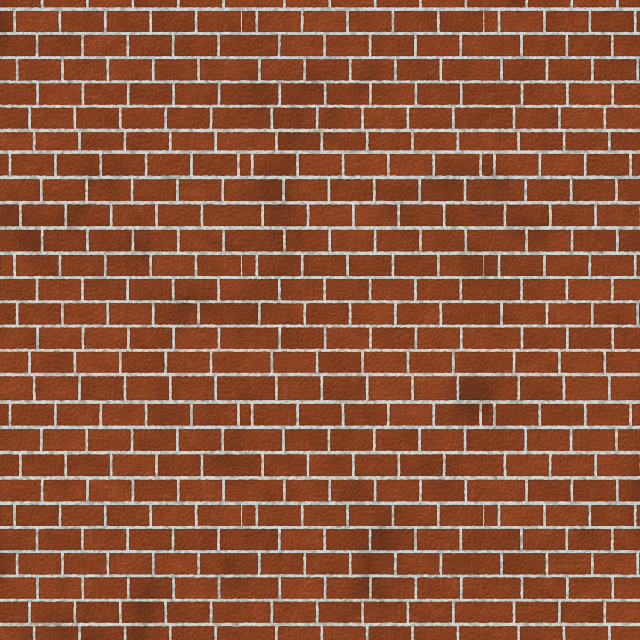
Reproduce this texture procedurally as a Shadertoy shader.

```glsl
// Running brick wall with pale mortar. Ten courses with their own shifts repeat down
// the wall; each course repeats across as five bricks with a wide or a cut filler.
// Gradient noise adds ragged edges, rough clay, soot and blotchy mortar.

const float PERIOD = 0.3785;         // width of one repeat of a course
const float PITCH = 0.0709;          // brick plus joint
const float WALL_TOP = -0.0252;      // top of the first, partly hidden course
const float UPPER_HEIGHT = 0.0379;   // courses 0 to 4
const float LOWER_HEIGHT = 0.0395;   // courses 6 to 9
const float SHORT_HEIGHT = 0.0339;   // course 5, first time
const float TALL_HEIGHT = 0.0430;    // course 5, later times
const float JOINT_HALF = 0.0021;     // half widths of the mortar lines
const float THIN_JOINT_HALF = 0.0009;
const float BED_HALF = 0.0023;
const float WIDE_BED_HALF = 0.0028;
const float EDGE_WEAR = 0.0010;
const vec3 CLAY = vec3(0.525, 0.252, 0.130);
const vec3 DUSTY_CLAY = vec3(0.57, 0.34, 0.22);
const vec3 SOOT = vec3(0.33, 0.165, 0.095);
const vec3 MORTAR = vec3(0.81, 0.83, 0.82);
const vec3 GREY_MORTAR = vec3(0.67, 0.68, 0.65);
const vec3 DIRTY_MORTAR = vec3(0.53, 0.49, 0.44);
const float SHIFT[10] = float[10](0.0228, 0.0579, 0.0267, 0.0586, 0.0462,
                                  0.0534, 0.0156, 0.0645, 0.0319, 0.0658);

vec2 hash2(vec2 p) {
    vec3 q = fract(p.xyx * vec3(0.1031, 0.1030, 0.0973));
    q += dot(q, q.yzx + 33.33);
    return fract((q.xx + q.yz) * q.zy);
}

float cornerSlope(vec2 cell, vec2 offset) {
    float angle = 6.2832 * hash2(cell).x;
    return dot(vec2(cos(angle), sin(angle)), offset);
}

float gradientNoise(vec2 p) {
    vec2 i = floor(p), f = fract(p);
    vec2 u = f * f * f * (f * (f * 6.0 - 15.0) + 10.0);
    vec2 e = vec2(0.0, 1.0);
    return mix(mix(cornerSlope(i, f), cornerSlope(i + e.yx, f - e.yx), u.x),
               mix(cornerSlope(i + e.xy, f - e.xy), cornerSlope(i + e.yy, f - e.yy), u.x), u.y);
}

float fbm(vec2 p) {
    float sum = 0.0, gain = 1.0;
    for (int i = 0; i < 4; i++) {
        sum += gain * gradientNoise(p);
        p = p * 2.03 + 17.3;
        gain *= 0.55;
    }
    return sum;
}

float courseHeight(int row, int course) {
    if (course < 5) return UPPER_HEIGHT;
    if (course > 5) return LOWER_HEIGHT;
    return row < 10 ? SHORT_HEIGHT : TALL_HEIGHT;
}

// Signed distance to the mortar (negative inside it); also gives the brick's id.
float mortarDistance(vec2 p, out vec2 brick) {
    // Find the course by stacking heights downward
    int row = 0, course = 9;
    float top = WALL_TOP, height = LOWER_HEIGHT;
    for (int i = 0; i < 28; i++) {
        row = i;
        course = (i + 9) % 10;
        height = courseHeight(row, course);
        if (p.y < top + height) break;
        top += height;
    }
    // Bed joints above and below
    float above = p.y - top, below = height - above;
    int line = (course + (below < above ? 1 : 0)) % 10;
    float bed = min(above, below) - (line == 0 || line > 4 ? WIDE_BED_HALF : BED_HALF);

    // Upright joints: five per repeat, plus one beside a cut filler
    float along = p.x - SHIFT[course];
    float x = mod(along, PERIOD);
    float nearest = min(floor(x / PITCH + 0.5), 4.0);
    float joint = min(abs(x - nearest * PITCH), PERIOD - x) - JOINT_HALF;
    float index = min(floor(x / PITCH), 4.0);
    if (course == 0 || course == 6) {
        float cut = 5.0 * PITCH + (course == 6 ? 0.0025 : 0.0);
        joint = min(joint, abs(x - cut) - (course == 0 ? THIN_JOINT_HALF : JOINT_HALF));
        index += step(cut, x);
    }
    brick = vec2(index + 6.0 * floor(along / PERIOD), float(row));
    return min(bed, joint);
}

void mainImage(out vec4 fragColor, in vec2 fragCoord) {
    vec2 p = fragCoord / iResolution.y;
    p.y = 1.0 - p.y;
    float pixel = 1.0 / iResolution.y;
    vec2 brick;
    float d = mortarDistance(p, brick) + EDGE_WEAR * gradientNoise(p * 170.0);

    // Clay: tone per brick, raised grain, dust and soot
    float grain = gradientNoise(p * 210.0) - gradientNoise(p * 210.0 + vec2(0.3, 0.5));
    float blotch = fbm(p * vec2(26.0, 38.0));
    float soot = smoothstep(0.05, 0.75, fbm(p * vec2(6.5, 5.0) + 4.7) + 0.3 * blotch);
    vec3 clay = mix(CLAY, DUSTY_CLAY, 0.45 * smoothstep(0.1, 0.8, fbm(p * 75.0 + 9.1)));
    clay = mix(clay, SOOT, 0.55 * soot);
    clay *= 1.0 + 0.09 * (hash2(brick + 50.0).y - 0.5) + 0.10 * blotch + 0.16 * grain;
    clay *= mix(0.86, 1.0, smoothstep(0.0, 0.003, d));

    // Mortar: grey blotches and dirt specks
    float stain = fbm(p * 95.0 + 31.0);
    vec3 mortar = mix(MORTAR, GREY_MORTAR, smoothstep(-0.15, 0.5, stain + 0.2 * soot));
    mortar = mix(mortar, DIRTY_MORTAR, 0.6 * smoothstep(0.25, 0.9, fbm(p * 60.0 + 71.0) + 0.25 * soot));
    mortar *= 1.0 + 0.08 * grain;

    fragColor = vec4(mix(mortar, clay, smoothstep(-0.6 * pixel, 0.6 * pixel, d)), 1.0);
}
```
